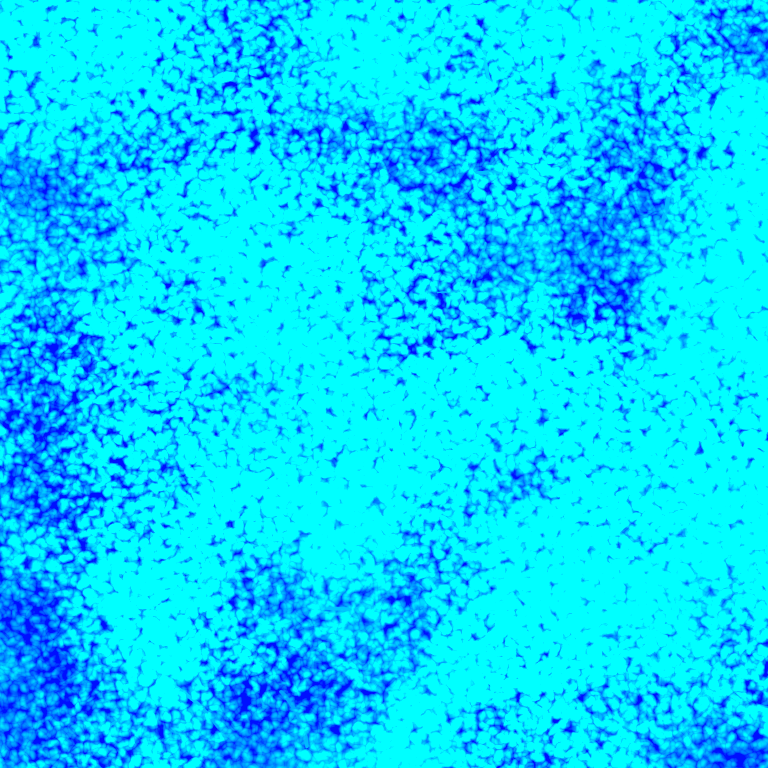
Give the GLSL for this texture, as a Shadertoy shader.

```glsl
const float TAU = 6.2831853;
const float PATCH_SCALE = 6.5;      // hollows per canvas side
const float PATCH_DEPTH = 2.0;
const float PATCH_CEILING = 0.3;
const float STONE_SCALE = 82.0;     // stones per canvas side
const float STONE_RELIEF = 0.76;
const float CRUMB_SCALE = 150.0;
const float CRUMB_RELIEF = 0.36;
const float GRIT_SCALE = 135.0;
const float GRIT_RELIEF = 0.8;
const float WARP_SCALE = 95.0;
const float WARP_AMOUNT = 0.008;
const float BASE_LEVEL = 1.04;
const float DARKEST = 0.06;
const int TWIG_COUNT = 16;
const float TWIG_WIDTH = 0.0022;

float hash(vec2 p) {
    return fract(sin(dot(p, vec2(127.1, 311.7))) * 43758.5453);
}

float valueNoise(vec2 p) {
    vec2 i = floor(p), f = fract(p);
    f = f * f * (3.0 - 2.0 * f);
    float low = mix(hash(i), hash(i + vec2(1, 0)), f.x);
    float high = mix(hash(i + vec2(0, 1)), hash(i + vec2(1, 1)), f.x);
    return mix(low, high, f.y);
}

// Layered noise centred on zero
float fbm(vec2 p, int octaves) {
    float sum = 0.0, amplitude = 0.5;
    for (int i = 0; i < octaves; i++) {
        sum += amplitude * (valueNoise(p) - 0.5);
        p = mat2(1.6, 1.2, -1.2, 1.6) * p + 17.3;
        amplitude *= 0.5;
    }
    return sum;
}

// Highest of the overlapping, randomly turned oval domes
float stones(vec2 p) {
    vec2 cell = floor(p);
    float top = -1.2;
    for (int y = -1; y <= 1; y++) {
        for (int x = -1; x <= 1; x++) {
            vec2 id = cell + vec2(x, y);
            vec2 centre = id + vec2(hash(id), hash(id + 41.7));
            float angle = TAU * hash(id + 83.1);
            float stretch = mix(0.7, 1.0, hash(id + 12.9));
            float c = cos(angle), s = sin(angle);
            vec2 q = mat2(c, s, -s, c) * (p - centre) * vec2(stretch, 1.0 / stretch);
            top = max(top, 0.6 * hash(id + 57.3) - 1.6 * dot(q, q));
        }
    }
    return top;
}

// Coverage of the scattered, slightly bent twigs
float twigs(vec2 uv) {
    float cover = 0.0;
    for (int i = 0; i < TWIG_COUNT; i++) {
        vec2 id = vec2(float(i), 5.3);
        vec2 p = uv - vec2(hash(id), hash(id + 9.1));
        float angle = TAU * hash(id + 23.7);
        float c = cos(angle), s = sin(angle);
        p = mat2(c, s, -s, c) * p;
        p.y += (hash(id + 31.9) - 0.5) * 12.0 * p.x * p.x;
        float halfLength = mix(0.015, 0.05, hash(id + 47.3));
        float d = length(vec2(max(abs(p.x) - halfLength, 0.0), p.y));
        float width = TWIG_WIDTH * mix(0.5, 1.3, hash(id + 61.1));
        cover = max(cover, 1.0 - smoothstep(width - 0.001, width + 0.001, d));
    }
    return cover;
}

void mainImage(out vec4 fragColor, in vec2 fragCoord) {
    vec2 uv = fragCoord / iResolution.y;

    // Broad hollows
    float ground = PATCH_DEPTH * fbm(uv * PATCH_SCALE + 3.7, 5);
    ground = min(ground, PATCH_CEILING);

    // Ragged outlines for the stones
    vec2 warp = vec2(fbm(uv * WARP_SCALE, 2), fbm(uv * WARP_SCALE + 71.0, 2));
    vec2 p = uv + WARP_AMOUNT * warp;

    // Stones, crumbs and grit, softer in some areas
    float relief = STONE_RELIEF * stones(p * STONE_SCALE)
                 + CRUMB_RELIEF * stones(p * CRUMB_SCALE + 200.0)
                 + GRIT_RELIEF * fbm(uv * GRIT_SCALE + 33.0, 2);
    relief *= mix(0.65, 1.3, valueNoise(uv * 9.0 + 50.0));

    float light = BASE_LEVEL + ground + relief;
    light = mix(light, max(light, 0.85 + 0.4 * ground), twigs(uv));
    fragColor = vec4(0.0, clamp(light, DARKEST, 1.0), 1.0, 1.0);
}
```
